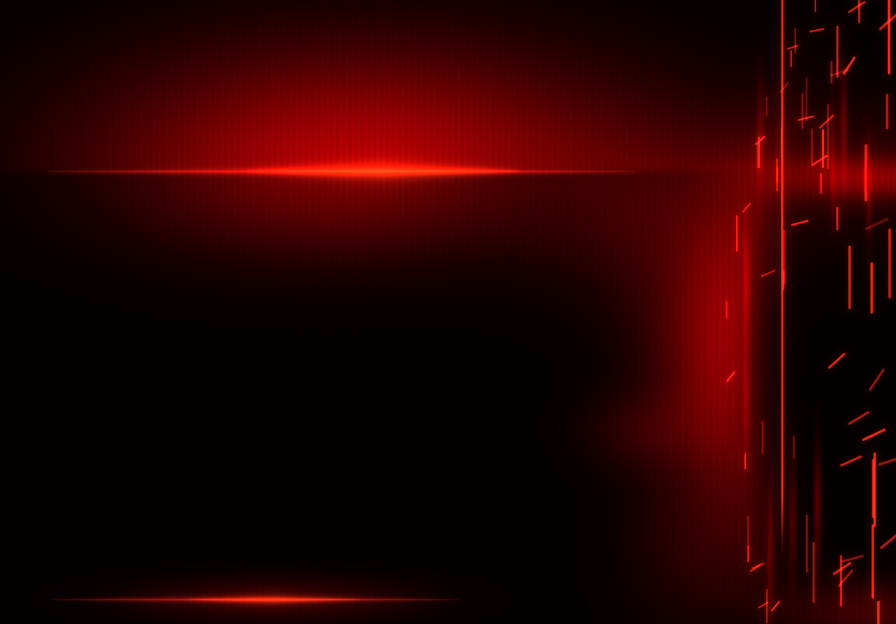
Reproduce this background procedurally as a Shadertoy shader.

```glsl
#define ASPECT 1.438
#define MAIN_Y 0.725
#define LOW_Y 0.039
#define WALL_X 1.155
#define BEAM_X 1.2555
#define SHARDS 72
#define SOFT_BEAMS 9
#define STRIPES 144.0
#define STRIPE_DEPTH 0.10

const vec3 RED = vec3(1.0, 0.0, 0.012);
const vec3 SPARK = vec3(1.0, 0.16, 0.10);
const vec3 EMBER = vec3(1.0, 0.30, 0.04);

vec3 hash3(float n) {
    return fract(sin(vec3(n, n + 17.3, n + 41.7) * vec3(12.99, 78.23, 39.43)) * 4375.85);
}

// Elliptical gaussian spot
float spot(vec2 p, vec2 centre, vec2 size) {
    vec2 d = (p - centre) / size;
    return exp(-dot(d, d));
}

float segmentDistance(vec2 p, vec2 halfSpan) {
    float along = clamp(dot(p, halfSpan) / dot(halfSpan, halfSpan), -1.0, 1.0);
    return length(p - halfSpan * along);
}

// Left boundary of the shard wall, bowed like a cylinder
float wallEdge(float y) {
    return WALL_X + 0.45 * (y - 0.42) * (y - 0.42);
}

// Horizontal flare that thins toward both ends
float flare(vec2 p, vec2 centre, float reach, float thickness) {
    vec2 d = p - centre;
    float taper = max(0.0, 1.0 - abs(d.x) / reach);
    return sqrt(taper) * exp(-abs(d.y) / (thickness * (0.35 + taper)));
}

float upperGlow(vec2 p) {
    float above = 0.74 * spot(p, vec2(0.58, MAIN_Y), vec2(0.41, 0.19));
    float below = 0.48 * spot(p, vec2(0.54, MAIN_Y), vec2(0.34, 0.13));
    return mix(below, above, smoothstep(-0.012, 0.012, p.y - MAIN_Y));
}

float wallHaze(vec2 p) {
    float x = p.x - wallEdge(p.y) - 0.015;
    float sideWidth = x < 0.0 ? 0.085 : 0.05;
    float haze = 0.50 * spot(vec2(x, p.y), vec2(0.0, 0.45), vec2(sideWidth, 0.25));
    haze += 0.20 * spot(p, vec2(1.06, 0.66), vec2(0.19, 0.15));
    haze += 0.15 * spot(p, vec2(1.09, 0.45), vec2(0.10, 0.20));
    haze += 0.14 * spot(p, vec2(1.03, 0.31), vec2(0.10, 0.06));
    haze += 0.16 * spot(p, vec2(1.13, 0.13), vec2(0.12, 0.15));
    // Horizontal lights at the right border
    haze += 0.42 * spot(p, vec2(1.40, 0.715), vec2(0.17, 0.033));
    haze += 0.16 * spot(p, vec2(1.37, 0.73), vec2(0.18, 0.10));
    return haze + 0.25 * spot(p, vec2(1.40, 0.02), vec2(0.13, 0.05));
}

// Thin bright fragments, larger and sparser toward the right
float shards(vec2 p, float pixel) {
    float light = 0.0;
    for (int i = 0; i < SHARDS; i++) {
        vec3 place = hash3(float(i) + 1.0);
        vec3 form = hash3(float(i) * 3.7 + 90.0);
        float depth = pow(place.x, 1.7);
        float y = place.y;
        vec2 centre = vec2(mix(wallEdge(y), ASPECT, depth), y);
        bool tilted = form.x > 0.70;
        float angle = tilted ? mix(0.2, 1.0, form.y) : 1.5708;
        float halfLength = tilted ? 0.008 + 0.012 * depth
                                  : 0.010 + 0.045 * form.y * (0.4 + depth);
        vec2 halfSpan = halfLength * vec2(cos(angle), sin(angle));
        float width = 0.0007 + 0.0010 * depth;
        float d = segmentDistance(p - centre, halfSpan);
        float core = 1.0 - smoothstep(width - 0.5 * pixel, width + pixel, d);
        float brightness = mix(0.25, 0.85, place.z);
        light += brightness * (core + 0.16 * exp(-d / 0.005));
    }
    return light;
}

// Blurred vertical rays inside the wall
float softBeams(vec2 p) {
    float light = 0.0;
    for (int i = 0; i < SOFT_BEAMS; i++) {
        vec3 h = hash3(float(i) * 5.1 + 230.0);
        vec2 centre = vec2(mix(1.18, 1.41, h.x), mix(0.1, 0.8, h.y));
        light += mix(0.12, 0.32, h.z) * spot(p, centre, vec2(0.006, 0.09));
    }
    return light;
}

void mainImage(out vec4 fragColor, in vec2 fragCoord) {
    vec2 p = fragCoord / iResolution.xy * vec2(ASPECT, 1.0);
    float pixel = 1.0 / iResolution.y;

    // Ambient red light with faint vertical stripes
    float glow = upperGlow(p) + wallHaze(p) + softBeams(p);
    glow += 0.22 * spot(p, vec2(0.44, LOW_Y), vec2(0.22, 0.035));
    float stripe = 0.5 + 0.5 * sin(6.28318 * STRIPES * p.x / ASPECT);
    glow = (glow + 0.012) * (1.0 - STRIPE_DEPTH * stripe);
    vec3 color = RED * glow;

    // Two horizontal flares with hot centres
    color += SPARK * 0.75 * flare(p, vec2(0.55, MAIN_Y), 0.48, 0.0038);
    color += EMBER * 0.85 * flare(p, vec2(0.615, MAIN_Y + 0.001), 0.22, 0.007);
    color += SPARK * 0.75 * flare(p, vec2(0.41, LOW_Y), 0.33, 0.0030);
    color += EMBER * 0.55 * flare(p, vec2(0.44, LOW_Y), 0.14, 0.0035);

    // Tall beam and scattered fragments
    float beamOffset = abs(p.x - BEAM_X);
    float beam = 1.0 - smoothstep(0.0006, 0.0010 + pixel, beamOffset);
    beam += 0.22 * exp(-beamOffset / 0.006);
    color += SPARK * 0.75 * beam * smoothstep(0.10, 0.22, p.y);
    color += SPARK * shards(p, pixel);

    fragColor = vec4(min(color, 1.0), 1.0);
}
```
